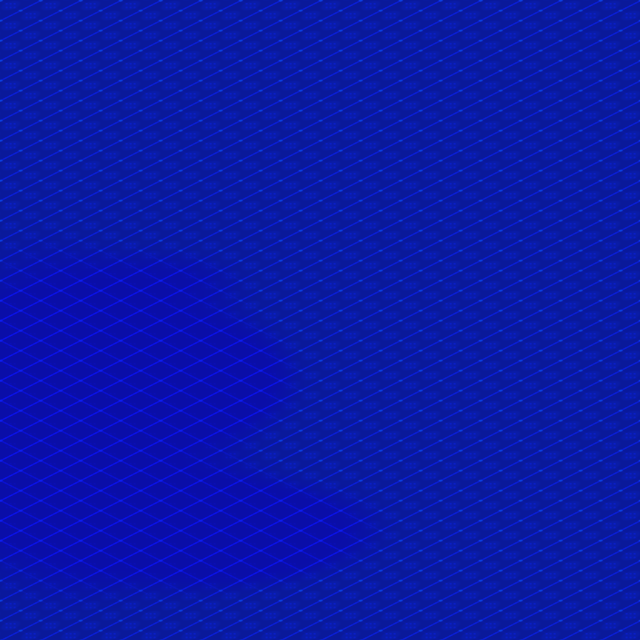
Reproduce this pattern procedurally as a three.js fragment shader.

```glsl
// Fine isometric lattice of 2:1 diamonds on deep blue, with a violet-blue glow at the left.
varying vec2 vUv;

const vec2 REPEATS = vec2(16.0, 32.0);         // diamonds across and up
const vec2 OFFSET = vec2(0.001, -0.001);       // lattice shift on the canvas
const float LINE_HALF = 0.042;                 // half line width, in cells
const float LINE_SOFT = 0.030;                 // edge softness, in cells
const float BEADS = 4.0;                       // beads along each diamond side
const float BEAD_DEPTH = 0.22;
const float FALLING_STRENGTH = 0.12;           // faint descending lines
const float GLOW_FALLING_STRENGTH = 0.65;      // the same inside the glow
const float DOT_STRENGTH = 0.65;
const vec2 PATCH_RADIUS = vec2(0.26, 0.42);    // across and along ascending lines
const float GLOW_NOISE = 0.12;
const float GLOW_NOISE_SCALE = 5.0;

const vec3 BASE = vec3(0.04, 0.098, 0.605);
const vec3 PATCH = vec3(0.04, 0.11, 0.65);
const vec3 LINE = vec3(0.04, 0.12, 0.85);
const vec3 NODE = vec3(0.04, 0.27, 0.90);
const vec3 GLOW_BASE = vec3(0.04, 0.055, 0.66);
const vec3 GLOW_LINE = vec3(0.04, 0.07, 0.92);
const vec3 GLOW_NODE = vec3(0.05, 0.12, 0.96);

vec2 hashGradient(vec2 cell) {
  float h = fract(sin(dot(cell, vec2(127.1, 311.7))) * 43758.5);
  return vec2(cos(6.2832 * h), sin(6.2832 * h));
}

float gradientNoise(vec2 p) {
  vec2 i = floor(p);
  vec2 f = p - i;
  vec2 w = f * f * f * (f * (f * 6.0 - 15.0) + 10.0);
  float a = dot(hashGradient(i), f);
  float b = dot(hashGradient(i + vec2(1.0, 0.0)), f - vec2(1.0, 0.0));
  float c = dot(hashGradient(i + vec2(0.0, 1.0)), f - vec2(0.0, 1.0));
  float d = dot(hashGradient(i + 1.0), f - 1.0);
  return mix(mix(a, b, w.x), mix(c, d, w.x), w.y);
}

float lobe(vec2 p, vec2 center, vec2 radius) {
  vec2 r = (p - center) / radius;
  return exp(-dot(r, r));
}

// Soft body with two arms reaching right
float glowMask(vec2 p) {
  float field = lobe(p, vec2(0.06, 0.34), vec2(0.25, 0.25))
              + 0.7 * lobe(p, vec2(0.34, 0.41), vec2(0.12, 0.09))
              + 0.9 * lobe(p, vec2(0.40, 0.17), vec2(0.20, 0.08))
              + 0.25 * lobe(p, vec2(0.28, 0.57), vec2(0.15, 0.05));
  field += GLOW_NOISE * gradientNoise(p * GLOW_NOISE_SCALE);
  return smoothstep(0.22, 0.58, field);
}

// Signed distance to the nearest integer
float toLattice(float x) {
  return fract(x + 0.5) - 0.5;
}

float stroke(float offset, float along) {
  float body = 1.0 - smoothstep(LINE_HALF - LINE_SOFT, LINE_HALF + LINE_SOFT, abs(offset));
  float bead = 0.5 - 0.5 * cos(6.2832 * BEADS * along);
  return body * (1.0 - BEAD_DEPTH * bead);
}

// Two short level rows of dots, centered on each descending side
float dotCluster(float mid, float fall) {
  vec2 q = vec2(fall + mid, fall - mid) * 0.5;
  float extent = (1.0 - smoothstep(0.13, 0.18, abs(q.x)))
               * (1.0 - smoothstep(0.12, 0.17, abs(q.y)));
  float columns = 0.5 + 0.5 * cos(6.2832 * q.x * 10.0);
  float rows = 0.5 - 0.5 * cos(6.2832 * q.y * 5.0);
  return extent * columns * rows;
}

void main() {
  vec2 q = (vUv - OFFSET) * REPEATS;
  float rise = q.x - q.y;   // constant along ascending lines
  float fall = q.x + q.y;   // constant along descending lines
  float dRise = toLattice(rise);
  float dFall = toLattice(fall);
  float mid = fract(rise) - 0.5;
  float glow = glowMask(vUv);

  // Ground with paler patches leaning along the ascending lines
  float patchShape = 1.0 - smoothstep(0.75, 1.15, length(vec2(mid, dFall) / PATCH_RADIUS));
  vec3 color = mix(mix(BASE, PATCH, patchShape), GLOW_BASE, glow);

  // Lattice lines and dots
  float ascending = stroke(dRise, fall);
  float falling = stroke(dFall, rise) * mix(FALLING_STRENGTH, GLOW_FALLING_STRENGTH, glow);
  float dots = dotCluster(mid, dFall) * DOT_STRENGTH * (1.0 - 0.7 * glow);
  float ink = max(ascending, max(falling, dots));
  color = mix(color, mix(LINE, GLOW_LINE, glow), ink);

  // Bright crossings
  float node = 1.0 - smoothstep(0.02, 0.11, length(vec2(dRise, dFall)));
  color = mix(color, mix(NODE, GLOW_NODE, glow), 0.85 * node);

  gl_FragColor = vec4(color, 1.0);
}
```
